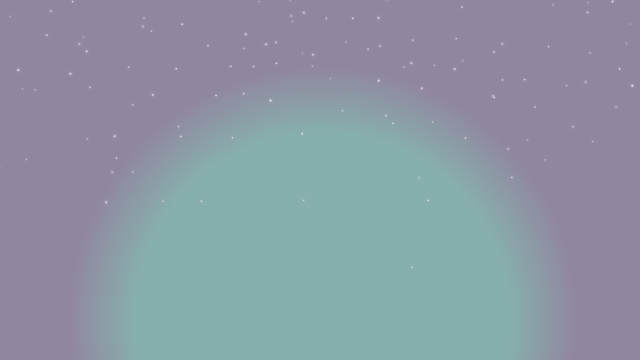
Give the GLSL for this background, as a Shadertoy shader.

```glsl
#define SKY_COLOR vec3(0.567, 0.527, 0.627)
#define GLOW_COLOR vec3(0.530, 0.686, 0.677)
#define STAR_COLOR vec3(0.97, 0.94, 0.96)
#define GLOW_CENTER vec2(0.504, 0.110)
#define GLOW_INNER 0.525
#define GLOW_OUTER 0.705
#define BRIGHT_CELLS 8.5
#define BRIGHT_SIZE 0.0030
#define FAINT_CELLS 12.0
#define FAINT_SIZE 0.0021

float hash(vec2 p) {
    return fract(sin(dot(p, vec2(127.1, 311.7))) * 43758.5453);
}

// One jittered star per grid cell, thinning out from top to base
float starLayer(vec2 p, float cells, float size, float base, float density) {
    vec2 home = floor(p * cells);
    float light = 0.0;
    for (int y = -1; y <= 1; y++) {
        for (int x = -1; x <= 1; x++) {
            vec2 cell = home + vec2(x, y);
            vec2 seed = cell + cells;
            vec2 jitter = vec2(hash(seed + 3.7), hash(seed + 9.2));
            vec2 star = (cell + jitter) / cells;
            float chance = density * smoothstep(base, 0.85, star.y);
            float present = step(hash(seed + 17.3), chance);
            float power = mix(0.35, 0.9, hash(seed + 28.6));
            float d = length(p - star) / size;
            float profile = exp(-d * d) + 0.12 * exp(-0.2 * d * d);
            light += present * power * profile;
        }
    }
    return light;
}

void mainImage(out vec4 fragColor, in vec2 fragCoord) {
    vec2 p = fragCoord / iResolution.y;
    float aspect = iResolution.x / iResolution.y;

    // Soft-edged disc rising from the lower edge
    float d = length(p - GLOW_CENTER * vec2(aspect, 1.0));
    float haze = clamp((d - GLOW_INNER) / (GLOW_OUTER - GLOW_INNER), 0.0, 1.0);
    vec3 color = mix(GLOW_COLOR, SKY_COLOR, haze);

    // Two sizes of stars
    float stars = starLayer(p, BRIGHT_CELLS, BRIGHT_SIZE, 0.40, 0.65);
    stars += starLayer(p, FAINT_CELLS, FAINT_SIZE, 0.18, 0.60);
    color = mix(color, STAR_COLOR, clamp(stars, 0.0, 1.0));

    fragColor = vec4(color, 1.0);
}
```
